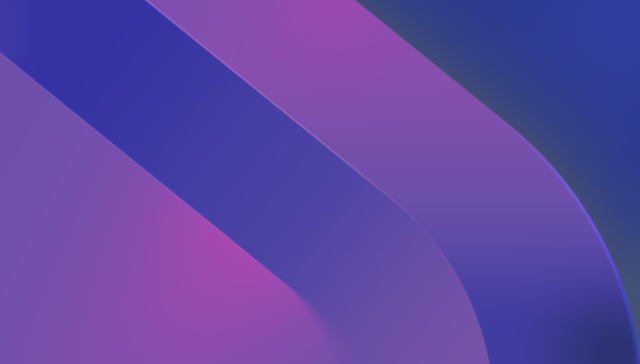
Write a WebGL 1 fragment shader that draws this background.

```glsl
precision highp float;
uniform vec2 u_resolution;

const vec2 ALONG = vec2(0.777, -0.629);
const vec2 ACROSS = vec2(0.629, 0.777);

// Signed distance to a diagonal edge that bends into a circular arc
float bendEdge(vec2 p, vec2 center, float radius) {
  vec2 q = p - center;
  float reach = dot(q, ALONG) < 0.0 ? dot(q, ACROSS) : length(q);
  return reach - radius;
}

float glow(vec2 p, vec2 center, vec2 size) {
  vec2 q = (p - center) / size;
  return exp(-dot(q, q));
}

float inside(float dist, float softness) {
  return 1.0 - smoothstep(-softness, softness, dist);
}

float rim(float dist, float width) {
  return exp(-dist * dist / (width * width));
}

// Navy field with a teal haze beside the outer bend
vec3 outerField(vec2 p, float dist) {
  vec3 color = mix(vec3(0.17, 0.22, 0.57), vec3(0.19, 0.24, 0.62), glow(p, vec2(1.72, 0.95), vec2(0.25)));
  color = mix(color, vec3(0.25, 0.30, 0.45), exp(-max(dist, 0.0) / 0.10));
  return mix(color, vec3(0.28, 0.35, 0.45), 0.6 * glow(p, vec2(1.77, 0.15), vec2(0.09, 0.20)));
}

// Violet band falling to indigo, with a dark lower corner
vec3 outerBand(vec2 p) {
  vec3 color = mix(vec3(0.25, 0.24, 0.63), vec3(0.41, 0.31, 0.66), smoothstep(0.08, 0.48, p.y));
  color = mix(color, vec3(0.53, 0.31, 0.68), smoothstep(0.38, 0.85, p.y));
  color = mix(color, vec3(0.61, 0.28, 0.69), 0.8 * glow(p, vec2(0.93, 1.0), vec2(0.22, 0.17)));
  color = mix(color, vec3(0.47, 0.31, 0.69), 0.7 * glow(p, vec2(0.42, 1.0), vec2(0.18)));
  return mix(color, vec3(0.16, 0.19, 0.42), 0.85 * glow(p, vec2(1.69, 0.03), vec2(0.17, 0.15)));
}

// Blue band warming to violet along its length
vec3 innerBand(vec2 p, float along) {
  vec3 color = mix(vec3(0.20, 0.20, 0.64), vec3(0.28, 0.26, 0.64), smoothstep(0.25, 0.95, along));
  color = mix(color, vec3(0.45, 0.32, 0.66), smoothstep(0.85, 1.60, along));
  return mix(color, vec3(0.28, 0.24, 0.66), 0.6 * glow(p, vec2(0.0, 0.92), vec2(0.07, 0.16)));
}

// Muted violet with magenta gathering at the inner bend
vec3 innerField(float along, float dist) {
  float offset = (along - 0.93) / 0.32;
  float warmth = exp(-offset * offset) * exp(min(dist, 0.0) / 0.5);
  return mix(vec3(0.43, 0.315, 0.67), vec3(0.66, 0.285, 0.69), warmth);
}

void main() {
  vec2 p = gl_FragCoord.xy / u_resolution.y;
  float pixel = 1.0 / u_resolution.y;
  float along = dot(p - vec2(0.0, 1.0), ALONG);

  float outerEdge = bendEdge(p, vec2(0.782, -0.107), 0.982);
  float middleEdge = bendEdge(p, vec2(0.606, -0.133), 0.750);
  float innerEdge = bendEdge(p, vec2(0.4335, -0.203), 0.550);

  // Layers from the outside inwards
  vec3 color = outerField(p, outerEdge);
  color = mix(color, outerBand(p), inside(outerEdge, pixel));
  color = mix(color, innerBand(p, along), inside(middleEdge, pixel));
  float softness = mix(pixel, 0.06, smoothstep(1.08, 1.38, along));
  color = mix(color, innerField(along, innerEdge), inside(innerEdge, softness));

  // Fine light along the edges
  float middleLight = 1.0 - 0.7 * smoothstep(0.95, 1.25, along);
  color += vec3(0.10, 0.08, 0.07) * middleLight * rim(middleEdge - 0.001, 0.003);
  color += vec3(0.02, 0.04, 0.20) * smoothstep(1.2, 1.6, along) * rim(outerEdge + 0.004, 0.005);
  color += vec3(0.05, 0.03, 0.04) * (1.0 - smoothstep(0.8, 1.1, along)) * rim(innerEdge, 0.003);

  gl_FragColor = vec4(color, 1.0);
}
```
